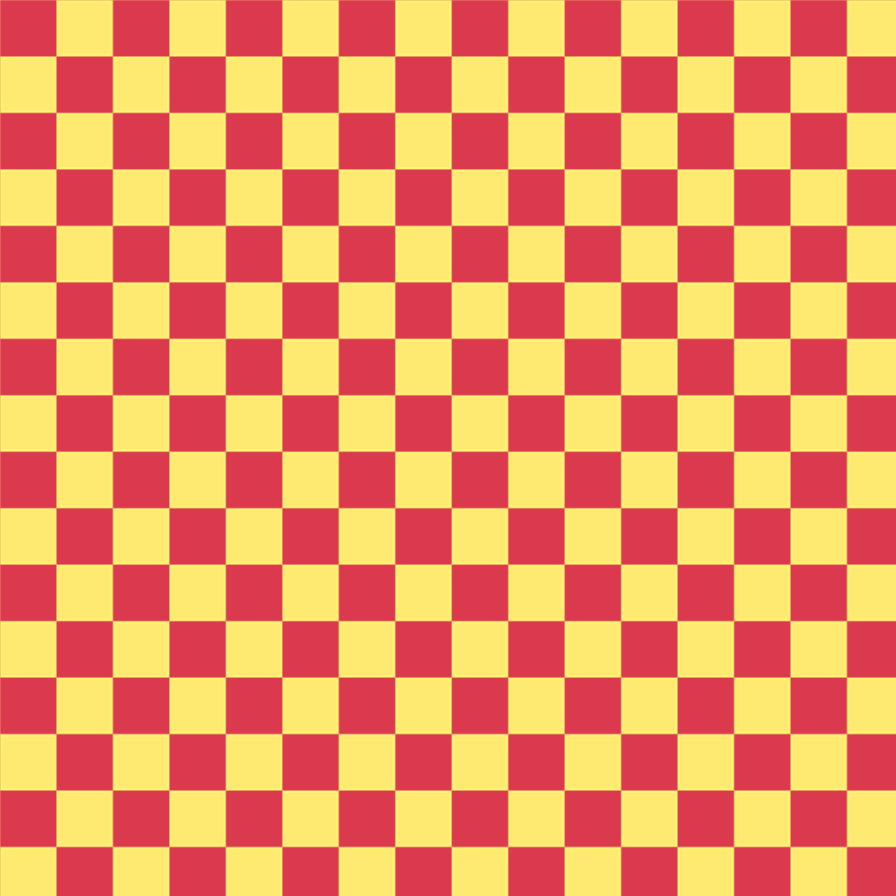
A Shadertoy shader for this pattern:

```glsl
// A red and yellow checkerboard, counted from the upper left corner, whose last
// column and row are slightly cropped. Each axis is a soft square wave; their
// product picks the colour, and yellow squares get a thin, brighter rim.

#define CELLS 15.868           // squares along the canvas height
#define EDGE_WIDTH 0.00195     // softness of a boundary, in canvas heights
#define RIM_WIDTH 0.0027       // bright rim inside yellow squares
#define RED vec3(0.855, 0.224, 0.306)
#define YELLOW vec3(1.0, 0.918, 0.443)
#define RIM_YELLOW vec3(1.0, 0.957, 0.455)

// Distance to the nearest grid line on each axis, in cells
vec2 lineDistance(vec2 p) {
    return 0.5 - abs(fract(p) - 0.5);
}

// Square wave on each axis: +1 in even cells, -1 in odd ones, ramped at the lines
vec2 softSquareWave(vec2 p, float width) {
    vec2 parity = 1.0 - 2.0 * mod(floor(p), 2.0);
    return parity * clamp(2.0 * lineDistance(p) / width, 0.0, 1.0);
}

void mainImage(out vec4 fragColor, in vec2 fragCoord) {
    // Grid coordinates, with y running down from the top edge
    vec2 p = vec2(fragCoord.x, iResolution.y - fragCoord.y) / iResolution.y * CELLS;
    float pixel = CELLS / iResolution.y;

    // Checker coverage: 1 is red, 0 is yellow
    vec2 wave = softSquareWave(p, max(EDGE_WIDTH * CELLS, pixel));
    float redness = 0.5 + 0.5 * wave.x * wave.y;

    // Bright rim along the borders of the yellow squares
    vec2 d = lineDistance(p);
    float inset = min(d.x, d.y) - RIM_WIDTH * CELLS;
    float rim = clamp(0.5 - inset / pixel, 0.0, 1.0);
    vec3 yellow = mix(YELLOW, RIM_YELLOW, rim);

    fragColor = vec4(mix(yellow, RED, redness), 1.0);
}
```
